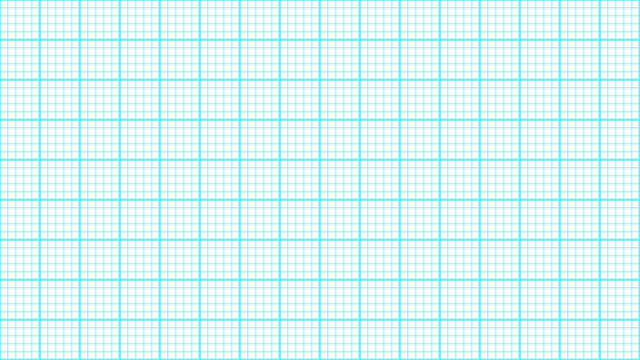
Give the GLSL for this pattern, as a Shadertoy shader.

```glsl
const vec2 CELLS = vec2(16.0, 9.0);   // major squares across and down
const float SUBDIVISIONS = 5.0;       // minor squares per major square
const float MAJOR_WIDTH = 0.054;      // widths in major squares
const float MINOR_WIDTH = 0.0175;
const vec2 GRID_SHIFT = vec2(-0.00625, 0.00625);
const float SOFTNESS = 1.4;           // filter width in pixel footprints

const vec3 PAPER = vec3(0.995, 1.0, 0.995);
const vec3 MINOR_INK = vec3(0.45, 0.88, 0.91);
const vec3 MAJOR_INK = vec3(0.38, 0.94, 0.97);

// Share of a filter footprint covered by lines at whole numbers, per axis
vec2 lineCoverage(vec2 p, float width, vec2 footprint) {
    vec2 offset = fract(p + 0.5) - 0.5;
    vec2 lower = max(offset - 0.5 * footprint, vec2(-0.5 * width));
    vec2 upper = min(offset + 0.5 * footprint, vec2(0.5 * width));
    return clamp((upper - lower) / footprint, 0.0, 1.0);
}

// Union of the vertical and horizontal lines
float gridCoverage(vec2 p, float width, vec2 footprint) {
    vec2 lines = lineCoverage(p, width, footprint);
    return 1.0 - (1.0 - lines.x) * (1.0 - lines.y);
}

void mainImage(out vec4 fragColor, in vec2 fragCoord) {
    vec2 cellsPerPixel = CELLS / iResolution.xy;
    vec2 p = fragCoord * cellsPerPixel - GRID_SHIFT;
    vec2 footprint = SOFTNESS * cellsPerPixel;

    // Fine ruling first, heavy ruling on top
    float minor = gridCoverage(p * SUBDIVISIONS, MINOR_WIDTH * SUBDIVISIONS,
                               footprint * SUBDIVISIONS);
    float major = gridCoverage(p, MAJOR_WIDTH, footprint);

    vec3 color = mix(PAPER, MINOR_INK, minor);
    color = mix(color, MAJOR_INK, major);
    fragColor = vec4(color, 1.0);
}
```
